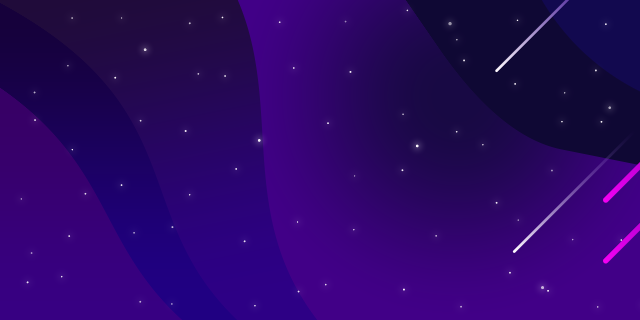
Reproduce this background procedurally as a Shadertoy shader.

```glsl
// Night sky of flowing violet layers with scattered stars and diagonal meteors.

// Layer colours, each a pair for a gradient
const vec3 SKY_DARK     = vec3(0.095, 0.035, 0.265);
const vec3 SKY_VIOLET   = vec3(0.255, 0.000, 0.530);
const vec3 VEIL_TOP     = vec3(0.125, 0.045, 0.225);
const vec3 VEIL_BOTTOM  = vec3(0.175, 0.000, 0.520);
const vec3 BAND_TOP     = vec3(0.085, 0.005, 0.230);
const vec3 BAND_BOTTOM  = vec3(0.125, 0.000, 0.510);
const vec3 HILL_TOP     = vec3(0.215, 0.000, 0.400);
const vec3 HILL_BOTTOM  = vec3(0.215, 0.000, 0.510);
const vec3 CLOUD        = vec3(0.060, 0.030, 0.205);
const vec3 CORNER       = vec3(0.070, 0.035, 0.310);

// Meteor colours
const vec3 WHITE        = vec3(1.00, 0.98, 1.00);
const vec3 LILAC        = vec3(0.42, 0.26, 0.70);
const vec3 MAGENTA      = vec3(0.95, 0.00, 0.95);
const vec3 ORCHID       = vec3(0.70, 0.00, 0.82);

// Shape and star settings
const vec2  DARK_CENTRE   = vec2(1.43, 0.30);
const vec2  CORNER_CENTRE = vec2(2.323, -0.369);
const float CORNER_RADIUS = 0.73;
const float SMALL_CELL    = 0.165;
const float LARGE_CELL    = 0.25;
const float SMALL_SHARE   = 0.85;
const float LARGE_SHARE   = 0.34;

vec3 hash3(vec2 cell) {
    vec3 q = fract(cell.xyx * vec3(0.1031, 0.1030, 0.0973));
    q += dot(q, q.yxz + 33.33);
    return fract((q.xxy + q.yzz) * q.zyx);
}

// Smooth coverage of a signed distance, negative inside
float cover(float dist) {
    return clamp(0.5 - dist * iResolution.y, 0.0, 1.0);
}

// S-shaped edge: x as a cubic in y around its inflection point
float sCurve(float y, vec2 inflection, float slope, float bend) {
    float t = y - inflection.y;
    return inflection.x + t * (slope + bend * t * t);
}

float smoothMin(float a, float b, float k) {
    float h = max(k - abs(a - b), 0.0) / k;
    return min(a, b) - 0.25 * k * h * h;
}

// One jittered star per grid cell, with an optional halo
float stars(vec2 p, float cellSize, float share, float radius, float halo, float seed) {
    vec2 cell = floor(p / cellSize);
    vec3 rnd = hash3(cell + seed);
    vec3 kind = hash3(cell + seed + 57.0);
    vec2 centre = (cell + mix(vec2(0.14), vec2(0.86), rnd.xy)) * cellSize;
    float dist = length(p - centre);
    float glow = halo * pow(max(1.0 - dist / 0.033, 0.0), 2.0);
    float core = cover(dist - radius * mix(0.75, 1.1, kind.x));
    return step(rnd.z, share) * mix(0.45, 1.0, sqrt(kind.y)) * max(core, glow);
}

// Round-capped streak from head to tail, fading in colour and opacity
void meteor(inout vec3 col, vec2 p, vec2 head, float len, float radius,
            vec3 headColor, vec3 tailColor, float tailAlpha) {
    vec2 axis = vec2(0.7071, -0.7071);
    float along = clamp(dot(p - head, axis), 0.0, len);
    float dist = length(p - head - axis * along) - radius;
    float t = along / len;
    col = mix(col, mix(headColor, tailColor, t), cover(dist) * mix(1.0, tailAlpha, t));
}

void mainImage(out vec4 fragColor, in vec2 fragCoord) {
    // Canvas units: height is 1, y runs downward from the top edge
    vec2 p = vec2(fragCoord.x, iResolution.y - fragCoord.y) / iResolution.y;

    // Sky with a broad dark pool
    vec3 col = mix(SKY_DARK, SKY_VIOLET, smoothstep(0.05, 0.72, length(p - DARK_CENTRE)));

    // Three flowing layers on the left
    vec3 veil = mix(VEIL_TOP, VEIL_BOTTOM, smoothstep(-0.1, 1.0, p.y + 0.2 * (p.x - 0.4)));
    vec3 band = mix(BAND_TOP, BAND_BOTTOM, smoothstep(0.0, 0.95, p.y));
    vec3 hill = mix(HILL_TOP, HILL_BOTTOM, smoothstep(0.3, 1.0, p.y));
    col = mix(col, veil, cover(p.x - sCurve(p.y, vec2(0.820, 0.42), 0.06, 0.70)));
    col = mix(col, band, cover(p.x - sCurve(p.y, vec2(0.506, 0.60), 0.36, 1.42)));
    col = mix(col, hill, cover(p.x - sCurve(p.y, vec2(0.339, 0.68), 0.53, 1.85)));

    // Dark cloud and blue disc in the upper right
    float cloudEdge = smoothMin(1.45 * (p.x - 1.268), 0.516 + 0.2 * (p.x - 2.0), 0.24);
    col = mix(col, CLOUD, cover(p.y - cloudEdge));
    col = mix(col, CORNER, cover(length(p - CORNER_CENTRE) - CORNER_RADIUS));

    // Stars
    float light = stars(p, SMALL_CELL, SMALL_SHARE, 0.0027, 0.06, 3.0);
    light = max(light, stars(p, LARGE_CELL, LARGE_SHARE, 0.0052, 0.22, 19.0));
    col = mix(col, WHITE, light);

    // Meteors
    meteor(col, p, vec2(1.552, 0.221), 0.33, 0.0042, WHITE, LILAC, 0.85);
    meteor(col, p, vec2(1.607, 0.786), 0.53, 0.0042, WHITE, LILAC, 0.0);
    for (int i = 0; i < 2; i++) {
        vec2 head = vec2(1.893, 0.625 + 0.19 * float(i));
        meteor(col, p, head, 0.25, 0.0085, MAGENTA, ORCHID, 0.9);
    }

    fragColor = vec4(col, 1.0);
}
```
